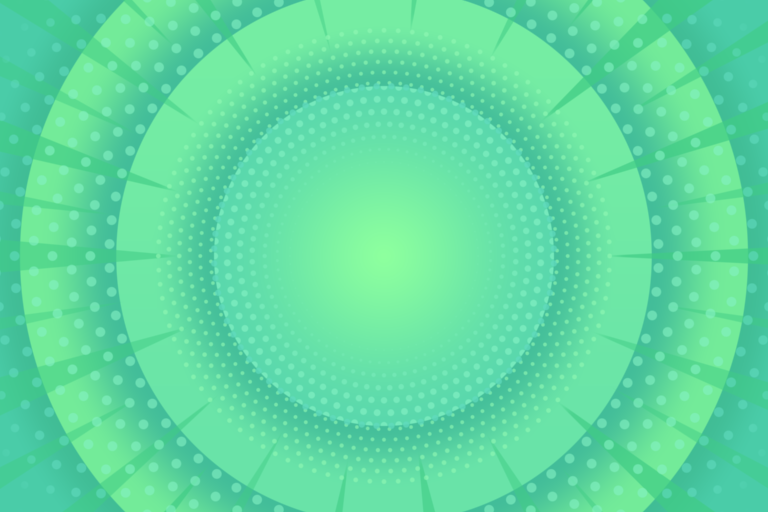
Reproduce this background procedurally as a Shadertoy shader.

```glsl
const float TAU = 6.2831853;

// Disc radii and shadow reach, in canvas heights
const float INNER_RADIUS = 0.332;
const float MIDDLE_RADIUS = 0.523;
const float OUTER_RADIUS = 0.711;
const float INNER_SHADOW = 0.125;
const float MIDDLE_SHADOW = 0.15;
const float OUTER_SHADOW = 0.10;

// Palette
const vec3 CORE = vec3(0.55, 1.00, 0.62);
const vec3 INNER_EDGE = vec3(0.37, 0.86, 0.67);
const vec3 MIDDLE_TOP = vec3(0.46, 0.93, 0.64);
const vec3 MIDDLE_BOTTOM = vec3(0.41, 0.89, 0.66);
const vec3 OUTER_RIM = vec3(0.45, 0.92, 0.60);
const vec3 BACKDROP = vec3(0.29, 0.80, 0.66);
const vec3 SHADE = vec3(0.26, 0.74, 0.60);
const vec3 BACK_SHADE = vec3(0.24, 0.72, 0.56);
const vec3 RAY = vec3(0.25, 0.80, 0.52);
const vec3 MINT_DOT = vec3(0.52, 0.95, 0.77);
const vec3 LIME_DOT = vec3(0.56, 0.97, 0.70);
const vec3 TEAL_DOT = vec3(0.38, 0.86, 0.75);

const int RAY_COUNT = 36;
const float DOT_COUNT = 72.0;
const float FINE_DOT_COUNT = 100.0;

float hash(float n) {
    return fract(sin(n * 91.345 + 4.7) * 4375.85);
}

float fill(float d, float pixel) {
    return 1.0 - smoothstep(-pixel, pixel, d);
}

// Concentric staggered rings of dots
float polarDots(float r, float angle, float count, float pitch, float size, float pixel) {
    float ring = floor(r / pitch);
    float ringRadius = (ring + 0.5) * pitch;
    float turn = angle / TAU * count + 0.5 * mod(ring, 2.0);
    vec2 offset = vec2((fract(turn) - 0.5) * TAU / count * ringRadius, r - ringRadius);
    return fill(length(offset) - size, pixel);
}

// Wedges that widen outward; every second one starts farther out
float rays(vec2 p, float pixel) {
    float cover = 0.0;
    for (int i = 0; i < RAY_COUNT; i++) {
        float n = float(i);
        float a = TAU * n / float(RAY_COUNT);
        a += 0.07 * max(sin(a), 0.0) * (1.0 - cos(a));
        float minor = mod(n, 2.0);
        float tip = mix(0.38, 0.45, hash(n)) + minor * 0.12;
        float slope = mix(0.045, 0.095, hash(n + 50.0)) * (1.0 - 0.3 * minor);
        vec2 axis = vec2(cos(a), sin(a));
        float along = dot(p, axis) - tip;
        float across = abs(dot(p, vec2(-axis.y, axis.x)));
        float wedge = fill(across - slope * along, pixel) * step(0.0, along);
        float strength = mix(0.45, 0.75, hash(n + 9.0));
        cover = max(cover, wedge * strength * smoothstep(0.0, 0.05, along));
    }
    return cover;
}

float shadow(float r, float edge, float reach) {
    float t = clamp(1.0 - (r - edge) / reach, 0.0, 1.0);
    return t * t * (3.0 - 2.0 * t);
}

void mainImage(out vec4 fragColor, in vec2 fragCoord) {
    float pixel = 1.0 / iResolution.y;
    vec2 p = (fragCoord - 0.5 * iResolution.xy) * pixel;
    float r = length(p);
    float angle = atan(p.y, p.x);

    // Backdrop and outer disc
    vec3 back = mix(BACKDROP, BACK_SHADE, 0.75 * shadow(r, OUTER_RADIUS, OUTER_SHADOW));
    vec3 outer = mix(OUTER_RIM, SHADE, shadow(r, MIDDLE_RADIUS, MIDDLE_SHADOW));
    float inOuter = fill(r - OUTER_RADIUS, pixel);
    vec3 color = mix(back, outer, inOuter);

    // Middle disc
    float inMiddle = fill(r - MIDDLE_RADIUS, pixel);
    vec3 middle = mix(MIDDLE_BOTTOM, MIDDLE_TOP, smoothstep(-0.5, 0.5, p.y));
    middle = mix(middle, SHADE, 0.95 * shadow(r, INNER_RADIUS, INNER_SHADOW));
    color = mix(color, middle, inMiddle);

    color = mix(color, RAY, rays(p, pixel));

    // Large dots outside the middle disc
    float largeSize = 0.0095 * (1.0 - 0.35 * smoothstep(0.72, 0.9, r));
    float large = polarDots(r, angle, DOT_COUNT, 0.037, largeSize, pixel);
    float largeFade = (1.0 - inMiddle) * (1.0 - smoothstep(0.76, 0.88, r));
    color = mix(color, mix(TEAL_DOT, MINT_DOT, inOuter), 0.6 * large * largeFade);

    // Fine dots around the inner disc
    float fineSize = mix(0.0035, 0.0045, smoothstep(0.34, 0.42, r));
    float fine = polarDots(r, angle, FINE_DOT_COUNT, 0.0205, fineSize, pixel);
    color = mix(color, LIME_DOT, 0.65 * fine * fill(r - 0.447, pixel));

    // Inner disc with halftone and a beaded rim
    vec3 inner = mix(CORE, INNER_EDGE, smoothstep(-0.08, 0.36, r) * 1.25 - 0.13);
    float halftone = smoothstep(0.13, 0.31, r);
    float innerDots = polarDots(r, angle, DOT_COUNT, 0.0245, 0.0066 * halftone, pixel);
    inner = mix(inner, MINT_DOT, 0.65 * halftone * innerDots);
    color = mix(color, inner, fill(r - INNER_RADIUS, pixel));
    float beadTurn = (fract(angle / TAU * DOT_COUNT) - 0.5) * TAU / DOT_COUNT;
    float bead = fill(length(vec2(beadTurn * r, r - INNER_RADIUS)) - 0.006, pixel);
    color = mix(color, TEAL_DOT, 0.7 * bead);

    fragColor = vec4(color, 1.0);
}
```
